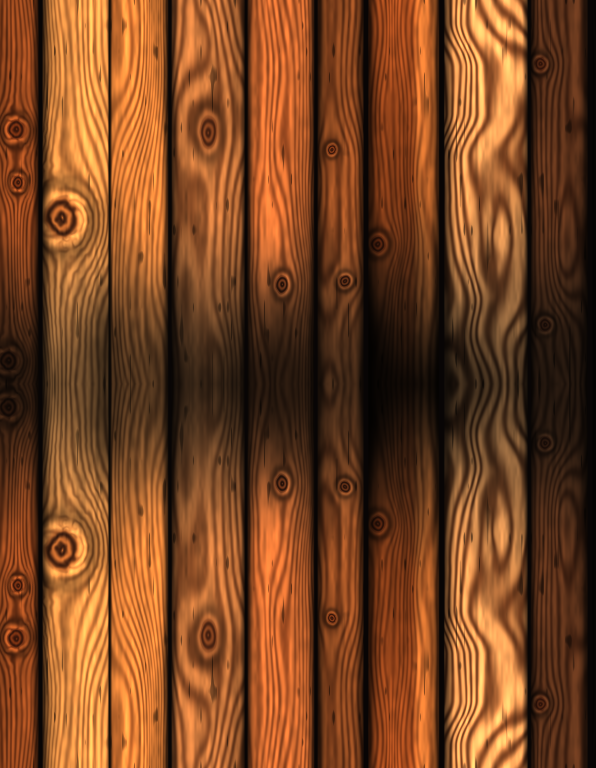
Give the GLSL for this texture, as a WebGL 2 fragment shader.

```glsl
#version 300 es
precision highp float;
// Weathered upright wooden planks with knots, mirrored about a dark middle band.
uniform vec2 u_resolution;
out vec4 fragColor;

#define ASPECT 0.777       // width of the design over its height
#define GRAIN_LINES 105.0  // growth lines per canvas height
#define FIGURE 9.0         // how far the growth lines wander
#define GRAIN_CONTRAST 0.8
#define FIBRE 0.42         // strength of the fine streaks
#define BAND_REACH 0.25    // half height of the dark band
#define EXPOSURE 1.12

const int PLANKS = 10;
const int KNOTS = 12;

// Left edge of each plank and half width of the gap there, in canvas widths
const vec2 EDGES[11] = vec2[11](
  vec2(-0.015, 0.002), vec2(0.068, 0.0035), vec2(0.184, 0.0009), vec2(0.285, 0.003),
  vec2(0.413, 0.0025), vec2(0.530, 0.003), vec2(0.614, 0.004), vec2(0.741, 0.0045),
  vec2(0.888, 0.0027), vec2(0.990, 0.004), vec2(1.06, 0.003));

// Wood colour, and the brightness left in the dark band
const vec4 WOODS[10] = vec4[10](
  vec4(0.50, 0.24, 0.10, 0.28), vec4(0.92, 0.58, 0.28, 0.38), vec4(0.84, 0.48, 0.21, 0.42),
  vec4(0.66, 0.39, 0.20, 0.24), vec4(0.72, 0.37, 0.17, 0.24), vec4(0.56, 0.29, 0.13, 0.38),
  vec4(0.50, 0.23, 0.09, 0.09), vec4(0.92, 0.60, 0.33, 0.25), vec4(0.35, 0.19, 0.10, 0.45),
  vec4(0.07, 0.05, 0.04, 0.50));

// Knots: x, height above the mirror line, radius, vertical squeeze
const vec4 SPOTS[12] = vec4[12](
  vec4(0.027, 0.331, 0.013, 0.9), vec4(0.030, 0.262, 0.008, 0.8), vec4(0.014, 0.030, 0.014, 0.9),
  vec4(0.104, 0.216, 0.026, 0.85), vec4(0.350, 0.328, 0.012, 0.5), vec4(0.473, 0.129, 0.009, 0.7),
  vec4(0.579, 0.134, 0.008, 0.9), vec4(0.557, 0.305, 0.006, 0.8), vec4(0.634, 0.182, 0.011, 0.9),
  vec4(0.830, 0.195, 0.014, 0.3), vec4(0.907, 0.417, 0.009, 0.9), vec4(0.915, 0.077, 0.009, 0.9));

float hash(vec2 p) {
  p = fract(p * vec2(0.1031, 0.1137));
  p += dot(p, p.yx + 33.33);
  return fract((p.x + p.y) * p.x * 7.31 + p.y * 13.7);
}

float noise(vec2 p) {
  vec2 cell = floor(p), f = fract(p);
  f = f * f * (3.0 - 2.0 * f);
  return mix(mix(hash(cell), hash(cell + vec2(1, 0)), f.x),
             mix(hash(cell + vec2(0, 1)), hash(cell + vec2(1, 1)), f.x), f.y);
}

void main() {
  vec2 uv = gl_FragCoord.xy / u_resolution;
  float t = abs(uv.y - 0.5);
  float pixel = 1.0 / u_resolution.x;

  // Find the plank under this point
  int plank = 0;
  for (int i = 1; i < PLANKS; i++) if (uv.x >= EDGES[i].x) plank = i;
  vec2 left = EDGES[plank], right = EDGES[plank + 1];
  float across = (uv.x - left.x) / (right.x - left.x);
  float seed = float(plank) * 17.3 + 5.0;
  vec4 wood = WOODS[plank];
  bool striped = plank == 7;

  // Grain flows around the knots
  float u = (uv.x - left.x) * ASPECT;
  float bend = 0.0, core = 0.0, ring = 0.0, halo = 0.0, rim = 0.0;
  for (int i = 0; i < KNOTS; i++) {
    vec4 k = SPOTS[i];
    if (k.x < left.x || k.x > right.x) continue;
    vec2 d = vec2((uv.x - k.x) * ASPECT, (t - k.y) * k.w);
    d += 0.15 * k.z * (noise(d * 150.0 + seed) - 0.5);
    float r = length(d) / k.z;
    bend -= d.x * 2.2 / (r * r * 0.6 + 1.0);
    float solid = smoothstep(0.25, 0.6, k.w);
    float inside = (1.0 - smoothstep(0.75, 1.0, r)) * solid;
    core = max(core, inside);
    ring += inside * (0.5 + 0.5 * sin(r * 13.0 + 2.5));
    rim += exp(-pow((r - 1.05) * 4.5, 2.0)) * solid;
    halo += exp(-pow((r - 1.5) * 2.2, 2.0)) * solid;
  }
  float sway = noise(vec2(t * (striped ? 17.0 : 7.0), seed)) - 0.5;
  float flow = u + bend + sway * (striped ? 0.02 : 0.009);

  // Growth lines: contours of slow, stretched noise
  float figure = noise(vec2(flow * 16.0 + seed, t * 3.0 + seed))
               + 0.25 * noise(vec2(flow * 45.0, t * 9.0 + seed));
  float phase = 6.2832 * (flow * GRAIN_LINES + figure * FIGURE) * (striped ? 0.72 : 1.0);
  float visible = 1.0 - smoothstep(1.6, 3.6, fwidth(phase));
  float lines = 0.5 + 0.5 * sin(phase) * visible;
  float contrast = GRAIN_CONTRAST * (striped ? 1.1 : 0.45 + 0.4 * noise(vec2(u * 40.0 + seed, t * 5.0)));

  // Fine fibre, pores and broad stains
  float fibre = noise(vec2(u * 240.0 + seed, t * 14.0)) * 0.6
              + noise(vec2(u * 330.0, t * 70.0 + seed)) * 0.4;
  float stain = noise(vec2(flow * 22.0 + seed, t * 4.5 + 9.0));
  float pore = smoothstep(0.86, 0.97, noise(vec2(u * 200.0 + seed, t * 30.0)));

  vec3 base = wood.rgb;
  if (plank == 6) base = mix(base, vec3(0.78, 0.42, 0.18), smoothstep(0.6, 0.72, across));
  vec3 lateWood = base * vec3(0.40, 0.30, 0.25);
  vec3 color = mix(base * 1.15, lateWood, contrast * pow(1.0 - lines, 1.4));
  color *= 1.0 + FIBRE * (fibre - 0.55);
  color *= 0.78 + 0.4 * stain;
  color *= 1.0 - 0.45 * pore;

  // Knots: ringed heart, pale rim, dark surround
  color *= 1.0 - 0.35 * min(halo, 1.0);
  color = mix(color, mix(vec3(0.16, 0.06, 0.03), base * vec3(0.85, 0.7, 0.6), ring), core * 0.9);
  color += base * 0.35 * min(rim, 1.0);

  // Dark middle band, greyer where the boards are weathered
  float lit = smoothstep(0.0, BAND_REACH, t + 0.05 * (stain - 0.5));
  color = mix(color, vec3(dot(color, vec3(0.35, 0.5, 0.15))) * vec3(1.15, 1.0, 0.75), 0.35 * (1.0 - lit));
  color *= mix(wood.w, 1.0, lit);

  // Rounded sides and black gaps
  float fromLeft = (uv.x - left.x) - left.y, fromRight = (right.x - uv.x) - right.y;
  float side = min(fromLeft / (left.y * 5.0), fromRight / (right.y * 4.0));
  color *= mix(0.3, 1.0, smoothstep(-0.1, 1.0, side));
  color *= 0.85 + 0.15 * smoothstep(0.0, 0.35, min(across, 1.0 - across));
  float gap = smoothstep(-pixel, pixel, min(fromLeft, fromRight));
  color = mix(vec3(0.03, 0.02, 0.02), color * EXPOSURE, gap);

  fragColor = vec4(clamp(color, 0.0, 1.0), 1.0);
}
```
